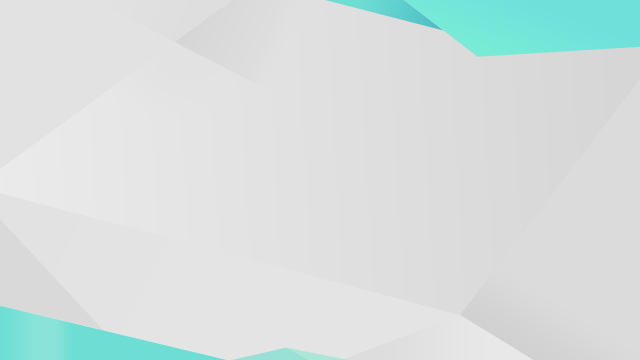
A WebGL 2 fragment shader for this background:

```glsl
#version 300 es
precision highp float;
// Pale folded-paper background with turquoise corners.
// Overlapping flat facets are cut by half-planes and triangles,
// each filled with a linear gradient, on a canvas of 16 by 9 units.

uniform vec2 u_resolution;
out vec4 outColor;

const vec2 CANVAS = vec2(16.0, 9.0);
const vec3 TURQUOISE = vec3(0.43, 0.87, 0.83);
const vec3 MINT = vec3(0.47, 0.92, 0.84);
const vec3 AQUA = vec3(0.44, 0.88, 0.86);
const vec3 DEEP_TEAL = vec3(0.30, 0.74, 0.77);

// Signed distance to the line a-b, positive on its left.
float side(vec2 p, vec2 a, vec2 b) {
    vec2 d = normalize(b - a);
    return d.x * (p.y - a.y) - d.y * (p.x - a.x);
}

// Inner distance of a counterclockwise triangle.
float triangle(vec2 p, vec2 a, vec2 b, vec2 c) {
    return min(side(p, a, b), min(side(p, b, c), side(p, c, a)));
}

// Position along the segment a-b, from 0 to 1.
float along(vec2 p, vec2 a, vec2 b) {
    vec2 d = b - a;
    return clamp(dot(p - a, d) / dot(d, d), 0.0, 1.0);
}

// Smooth coverage of a signed distance.
float cover(float dist, float pixel) {
    return clamp(0.5 + dist / pixel, 0.0, 1.0);
}

vec3 grey(float dark, float light, float t) {
    return vec3(mix(dark, light, t));
}

// Top-left sheet, its fold and the shaded wedge beside it.
vec3 upperFolds(vec3 color, vec2 p, float pixel) {
    float sheet = side(p, vec2(0.0, 4.77), vec2(5.79, 9.0));
    float fold = side(p, vec2(2.29, 9.0), vec2(6.87, 6.67));
    float glow = 1.0 - smoothstep(0.2, 1.7, length((p - vec2(4.4, 7.4)) * vec2(0.8, 1.2)));
    color = mix(color, vec3(0.885), 0.8 * glow);

    float wedgeFade = along(p, vec2(4.5, 8.1), vec2(7.0, 7.0));
    float wedge = cover(-sheet, pixel) * cover(fold, pixel);
    color = mix(color, grey(0.838, 0.88, wedgeFade), wedge * (1.0 - smoothstep(0.7, 1.0, wedgeFade)));

    color = mix(color, grey(0.882, 0.888, p.y / CANVAS.y), cover(sheet, pixel));
    float crease = cover(sheet, pixel) * cover(fold, pixel);
    return mix(color, grey(0.888, 0.872, along(p, vec2(2.3, 9.0), vec2(4.3, 8.0))), crease);
}

// Lower-left sheet, grey corner, right-hand sheet and the bright bottom flap.
vec3 lowerFolds(vec3 color, vec2 p, float pixel) {
    vec2 tip = vec2(11.5, 1.125);
    vec2 flapRight = vec2(13.33, 0.0);
    float sheet = side(p, tip, vec2(0.0, 4.17));
    color = mix(color, grey(0.885, 0.895, along(p, vec2(0.0, 3.5), vec2(5.0, 1.0))), cover(sheet, pixel));

    float corner = triangle(p, vec2(0.0, 3.52), vec2(0.0, 1.354), vec2(2.58, 0.75));
    color = mix(color, vec3(0.85), cover(corner, pixel));

    float flapEdge = side(p, tip, flapRight);
    float rightSheet = min(side(p, tip, vec2(16.0, 7.02)) * -1.0, flapEdge);
    float shade = smoothstep(0.0, 1.8, flapEdge);
    color = mix(color, grey(0.82, 0.86, shade), cover(rightSheet, pixel));

    float flap = triangle(p, vec2(8.54, 0.0), flapRight, tip);
    return mix(color, grey(0.865, 0.91, smoothstep(9.0, 12.6, p.x)), cover(flap, pixel));
}

// Turquoise facets at the top right and along the bottom left.
vec3 accents(vec3 color, vec2 p, float pixel) {
    vec2 shadowTip = vec2(11.04, 8.25);
    vec2 bannerTop = vec2(10.1, 9.0);
    vec2 bannerLow = vec2(11.94, 7.58);
    float under = side(p, vec2(8.125, 9.0), shadowTip);
    float depth = along(p, vec2(9.0, 9.0), shadowTip);
    color = mix(color, mix(TURQUOISE, DEEP_TEAL, depth), cover(under, pixel)
        * cover(-side(p, bannerTop, bannerLow), pixel));

    float banner = min(side(p, bannerTop, bannerLow), side(p, bannerLow, vec2(16.0, 7.83)));
    vec3 bannerColor = mix(MINT, AQUA, along(p, vec2(12.5, 7.7), vec2(13.0, 9.0)));
    color = mix(color, bannerColor, cover(banner, pixel));

    float strip = side(p, vec2(5.67, 0.0), vec2(0.0, 1.354));
    float sheen = smoothstep(0.0, 1.0, p.x) * (1.0 - smoothstep(1.3, 1.85, p.x));
    vec3 stripColor = mix(TURQUOISE, vec3(0.54, 0.89, 0.85), sheen);
    color = mix(color, stripColor, cover(strip, pixel));

    vec2 peak = vec2(7.15, 0.31);
    float hill = triangle(p, vec2(5.79, 0.0), vec2(8.71, 0.0), peak);
    float lit = cover(side(p, vec2(7.71, 0.0), peak) * -1.0, pixel);
    vec3 hillColor = mix(vec3(0.60, 0.88, 0.84), vec3(0.68, 0.90, 0.84), lit);
    return mix(color, hillColor, cover(hill, pixel));
}

void main() {
    vec2 p = gl_FragCoord.xy / u_resolution * CANVAS;
    float pixel = CANVAS.y / u_resolution.y;

    // Broad central sheet, darkening to the right.
    vec3 color = grey(0.92, 0.838, along(p, vec2(0.0, 4.3), vec2(15.8, 5.2)));
    color = upperFolds(color, p, pixel);
    color = lowerFolds(color, p, pixel);
    color = accents(color, p, pixel);
    outColor = vec4(color, 1.0);
}
```
